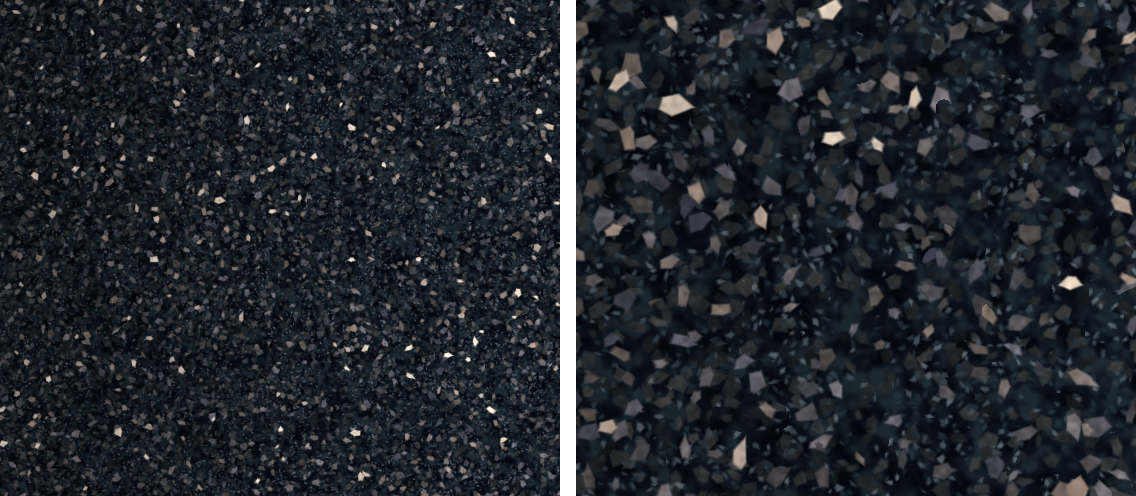
Left: the whole. Right: its middle third, enlarged.
This texture is drawn by a WebGL 2 fragment shader. Its source:

```glsl
#version 300 es
precision highp float;
precision highp int;
// Polished dark granite: a mottled blue-black ground under four layers of
// scattered angular grains, from dim and dense to bright and sparse.
// Each grain is a small random pentagon placed by a jittered grid.

#define DIM_CELL 0.0140
#define DIM_SIZE vec2(0.0056, 0.0039)
#define SPECK_CELL 0.0070
#define SPECK_SIZE vec2(0.0024, 0.0015)
#define GREY_CELL 0.0200
#define GREY_SIZE vec2(0.0066, 0.0043)
#define BRIGHT_CELL 0.0400
#define BRIGHT_SIZE vec2(0.0070, 0.0047)
#define BRIGHT_DENSITY 0.22
#define SOFTNESS 0.0007
#define LIGHT_LEFT 0.80
#define LIGHT_RIGHT 1.14

uniform vec2 u_resolution;
out vec4 fragColor;

// Integer hash: three random values in 0..1 for a cell and a seed
vec3 hash3(vec2 cell, int seed) {
    uvec3 v = uvec3(ivec3(ivec2(cell), seed) + 4096);
    v = v * 1664525u + 1013904223u;
    v.x += v.y * v.z; v.y += v.z * v.x; v.z += v.x * v.y;
    v ^= v >> 16u;
    v.x += v.y * v.z; v.y += v.z * v.x; v.z += v.x * v.y;
    return vec3(v >> 8u) / 16777216.0;
}

float valueNoise(vec2 p, int seed) {
    vec2 i = floor(p), f = fract(p);
    f = f * f * (3.0 - 2.0 * f);
    float low = mix(hash3(i, seed).x, hash3(i + vec2(1, 0), seed).x, f.x);
    float high = mix(hash3(i + vec2(0, 1), seed).x, hash3(i + vec2(1, 1), seed).x, f.x);
    return mix(low, high, f.y);
}

// Signed distance to an irregular pentagon of unit inner radius
float pentagon(vec2 q, vec3 rnd) {
    float d = -1.0;
    for (int k = 0; k < 5; k++) {
        float wobble = fract(rnd.x * 7.3 + float(k) * (0.37 + rnd.y));
        float a = (float(k) + 0.6 * wobble) * 1.2566;
        d = max(d, dot(q, vec2(cos(a), sin(a))) - mix(0.72, 1.12, fract(wobble * 5.7 + rnd.z)));
    }
    return d;
}

// Scattered grains: x is coverage, yzw are random values of the grain
vec4 grains(vec2 p, float cell, float density, vec2 size, int seed) {
    vec4 best = vec4(0.0);
    vec2 home = floor(p / cell);
    float blur = SOFTNESS + 0.5 / u_resolution.y;
    for (int y = -1; y <= 1; y++)
    for (int x = -1; x <= 1; x++) {
        vec2 id = home + vec2(x, y);
        vec3 place = hash3(id, seed);
        if (place.z > density) continue;
        vec3 look = hash3(id, seed + 1);
        vec3 form = hash3(id, seed + 2);
        float a = 0.35 + (form.x - 0.5) * 3.0;
        vec2 q = p - (id + place.xy) * cell;
        q = vec2(cos(a) * q.x + sin(a) * q.y, cos(a) * q.y - sin(a) * q.x);
        vec2 radius = size * mix(0.6, 1.3, form.y) * vec2(1.0, mix(0.75, 1.2, form.z));
        float d = pentagon(q / radius, look) * radius.y;
        float cover = 1.0 - smoothstep(-blur, blur, d);
        if (cover > best.x) best = vec4(cover, look);
    }
    return best;
}

void main() {
    vec2 uv = gl_FragCoord.xy / u_resolution;
    vec2 p = gl_FragCoord.xy / u_resolution.y;

    // Slow drifts that gather the grains into loose patches
    float patches = 0.6 * valueNoise(p * 14.0, 1) + 0.4 * valueNoise(p * 37.0, 2);
    float clusters = 0.5 * valueNoise(p * 30.0, 3) + 0.5 * valueNoise(p * 70.0, 4);
    float fine = valueNoise(p * 260.0, 5);

    // Blue-black ground with darker pockets and teal mottling
    float mottle = 0.5 * valueNoise(p * 85.0, 6) + 0.3 * valueNoise(p * 170.0, 7) + 0.2 * fine;
    vec3 col = mix(vec3(0.012, 0.024, 0.050), vec3(0.040, 0.064, 0.098), smoothstep(0.25, 0.5, mottle));
    col = mix(col, vec3(0.105, 0.148, 0.178), smoothstep(0.46, 0.78, mottle));

    // Dim smoky grains
    vec4 g = grains(p, DIM_CELL, 0.5 + 0.55 * patches, DIM_SIZE, 10);
    vec3 tone = mix(vec3(0.065, 0.090, 0.105), vec3(0.225, 0.225, 0.220), g.y);
    col = mix(col, tone * (0.8 + 0.4 * fine), 0.9 * g.x);

    // Fine blue specks
    g = grains(p, SPECK_CELL, smoothstep(0.15, 0.85, clusters), SPECK_SIZE, 20);
    tone = mix(vec3(0.110, 0.165, 0.205), vec3(0.390, 0.440, 0.475), g.y * g.y);
    col = mix(col, tone, 0.85 * g.x);

    // Grey grains, from violet to brown
    g = grains(p, GREY_CELL, 0.2 + 0.55 * patches, GREY_SIZE, 30);
    tone = mix(vec3(0.225, 0.235, 0.255), vec3(0.480, 0.460, 0.450), pow(g.y, 1.4));
    tone *= mix(vec3(0.95, 0.97, 1.10), vec3(1.08, 0.99, 0.90), g.z);
    col = mix(col, tone * (0.82 + 0.36 * fine), 0.95 * g.x);

    // Sparse bright grains, from rose to cream
    g = grains(p, BRIGHT_CELL, BRIGHT_DENSITY, BRIGHT_SIZE, 40);
    tone = mix(vec3(0.540, 0.460, 0.420), vec3(0.960, 0.890, 0.810), g.y);
    col = mix(col, tone * (0.9 + 0.2 * fine), g.x);

    // Light falls off towards the left
    col *= mix(LIGHT_LEFT, LIGHT_RIGHT, smoothstep(0.0, 0.9, uv.x));
    fragColor = vec4(col, 1.0);
}
```
